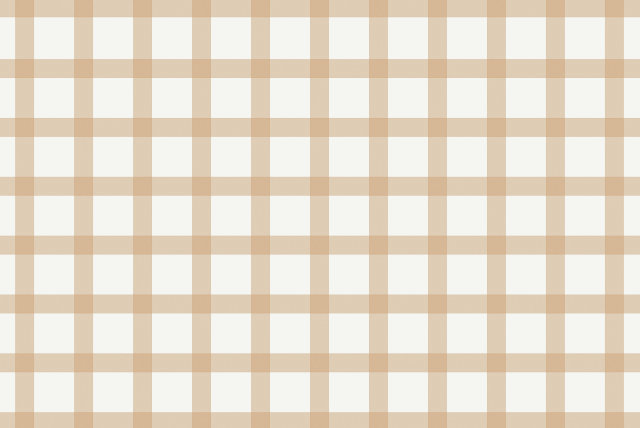
A WebGL 1 fragment shader for this pattern:

```glsl
precision highp float;

uniform vec2 u_resolution;

const vec3 PAPER = vec3(0.962, 0.965, 0.950);
const vec3 BAND = vec3(0.873, 0.803, 0.712);
const vec3 CROSSING = vec3(0.842, 0.720, 0.588);

const vec2 PERIOD = vec2(0.1378, 0.1375);
const vec2 FIRST_CENTRE = vec2(0.0575, 0.0148);
const float HALF_WIDTH = 0.0221;
const float TOP_ROW_LIFT = 0.0045;

float hash(vec2 p) {
  return fract(sin(dot(p, vec2(127.1, 311.7))) * 43758.5453);
}

// Signed distance to the edge of the nearest stripe, negative inside
float stripeDistance(float x, float centre, float period, float halfWidth) {
  float offset = (fract((x - centre) / period + 0.5) - 0.5) * period;
  return abs(offset) - halfWidth;
}

float coverage(float d, float pixel) {
  return clamp(0.5 - d / pixel, 0.0, 1.0);
}

// Thin line just inside the stripe edge
float edgeLine(float d, float width, float pixel) {
  return coverage(d, pixel) - coverage(d + width, pixel);
}

void main() {
  float pixel = 1.0 / u_resolution.y;
  vec2 p = gl_FragCoord.xy * pixel;

  // The topmost row sits slightly higher than the even spacing
  float y = p.y - TOP_ROW_LIFT * step(0.91, p.y);

  float dx = stripeDistance(p.x, FIRST_CENTRE.x, PERIOD.x, HALF_WIDTH);
  float dy = stripeDistance(y, FIRST_CENTRE.y, PERIOD.y, HALF_WIDTH);
  float column = coverage(dx, pixel);
  float row = coverage(dy, pixel);

  // Translucent bands deepen where they overlap
  vec3 single = mix(PAPER, BAND, column);
  vec3 crossed = mix(BAND, CROSSING, column);
  vec3 color = mix(single, crossed, row);

  // Faint darker borders and a trace of grain in the dyed areas
  float border = max(edgeLine(dx, 0.002, pixel), edgeLine(dy, 0.002, pixel));
  color -= border * vec3(0.008, 0.014, 0.020);
  float grain = hash(floor(p * 342.0)) - 0.5;
  color += grain * 0.006 * max(column, row);

  gl_FragColor = vec4(color, 1.0);
}
```
